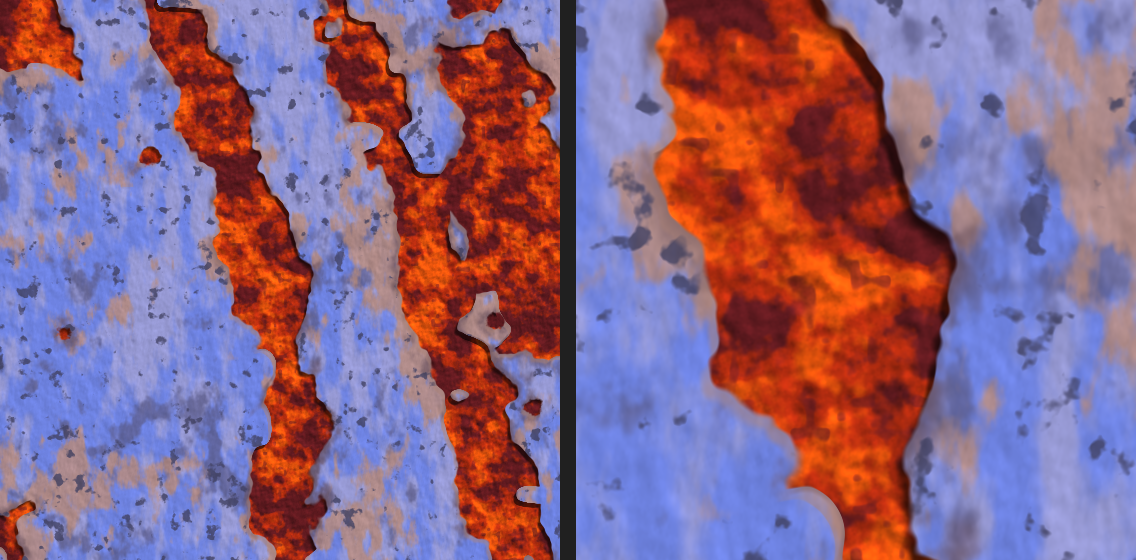
Left, the full canvas; right, a detail of the centre.
Give the GLSL for this texture, as a WebGL 2 fragment shader.

```glsl
#version 300 es
precision highp float;
// Weathered blue paint peeling away in slanted streaks of rust.
uniform vec2 u_resolution;
out vec4 fragColor;

const vec3 BLUE = vec3(0.43, 0.51, 0.88);
const vec3 LAVENDER = vec3(0.59, 0.60, 0.83);
const vec3 SLATE = vec3(0.36, 0.36, 0.54);
const vec3 TAN = vec3(0.71, 0.54, 0.49);
const vec3 UMBER = vec3(0.40, 0.31, 0.36);
const vec3 MAROON = vec3(0.37, 0.10, 0.12);
const vec3 RUST = vec3(0.69, 0.17, 0.06);
const vec3 ORANGE = vec3(0.95, 0.36, 0.05);

const float EDGE_SOFT = 0.0025;
const float EDGE_ROUGH = 0.11;
const float CHIP_GRID = 6.0;
const float CHIP_CHANCE = 0.14;
const vec2 LIP = vec2(0.006, 0.008);

// Streaks: x at the top, slope, bend, half width; then span down from the top.
const int STREAKS = 6;
const vec4 SHAPE[STREAKS] = vec4[](
  vec4(0.30, 0.48, -0.26, 0.066), vec4(0.61, 0.35, -0.03, 0.056),
  vec4(0.83, 0.27, -0.06, 0.085), vec4(0.03, 0.25, 0.0, 0.065),
  vec4(0.01, 0.0, 0.0, 0.045), vec4(0.87, 0.0, 0.0, 0.065));
const vec2 SPAN[STREAKS] = vec2[](
  vec2(-0.2, 1.2), vec2(-0.2, 1.2), vec2(0.06, 0.65),
  vec2(-0.2, 0.12), vec2(0.90, 1.2), vec2(-0.2, 0.02));

float hash(vec2 p) {
  return fract(sin(dot(p, vec2(127.1, 311.7))) * 43758.5453);
}

float noise(vec2 p) {
  vec2 i = floor(p), f = fract(p);
  f = f * f * (3.0 - 2.0 * f);
  return mix(mix(hash(i), hash(i + vec2(1, 0)), f.x),
             mix(hash(i + vec2(0, 1)), hash(i + vec2(1, 1)), f.x), f.y);
}

float fbm(vec2 p) {
  float sum = 0.0, amp = 0.533;
  for (int i = 0; i < 4; i++) {
    sum += amp * noise(p);
    p = mat2(1.6, 1.2, -1.2, 1.6) * p + 17.3;
    amp *= 0.5;
  }
  return sum;
}

// Sparse round chips, one candidate per grid cell.
float chipField(vec2 p) {
  vec2 cell = floor(p * CHIP_GRID);
  float seed = hash(cell + 4.7);
  if (seed > CHIP_CHANCE) return -1.0;
  vec2 centre = (cell + 0.25 + 0.5 * vec2(hash(cell + 9.1), hash(cell + 2.3))) / CHIP_GRID;
  return mix(0.010, 0.022, hash(cell + 6.6)) - length(p - centre);
}

// Positive inside bare rust, negative under paint.
float rustField(vec2 p) {
  float t = 1.0 - p.y;
  float field = -1.0;
  for (int i = 0; i < STREAKS; i++) {
    vec4 s = SHAPE[i];
    float centre = s.x + s.y * t + s.z * t * t;
    float width = s.w * (0.6 + 0.8 * noise(vec2(t * 9.0, float(i) * 7.3)));
    float inside = width - abs(p.x - centre);
    field = max(field, min(inside, min(t - SPAN[i].x, SPAN[i].y - t)));
  }
  field += EDGE_ROUGH * (fbm(p * 13.0) - 0.5);
  field -= 0.07 * smoothstep(0.74, 0.95, noise(p * 17.0 + 5.0));
  return max(field, chipField(p) + 0.03 * (fbm(p * 45.0) - 0.5));
}

vec3 rustColor(vec2 p) {
  float grain = fbm(p * 42.0) + 0.5 * (fbm(p * 12.0 + 31.0) - 0.5);
  float relief = fbm(p * 75.0) - fbm((p + LIP * 0.5) * 75.0);
  vec3 color = mix(MAROON, RUST, smoothstep(0.34, 0.52, grain));
  color = mix(color, ORANGE, 0.85 * smoothstep(0.53, 0.75, grain));
  float fleck = smoothstep(0.72, 0.88, noise(p * 110.0));
  color = mix(color, MAROON * 1.15, 0.55 * fleck);
  return color * (1.0 + 0.9 * relief);
}

vec3 paintColor(vec2 p, float field) {
  // Upright brush marks over broad fading
  float brush = fbm(p * vec2(42.0, 17.0));
  float fade = fbm(p * vec2(7.0, 5.0) + 3.0);
  float dabs = fbm(p * vec2(34.0, 26.0) + 60.0);
  vec3 color = mix(BLUE, LAVENDER, smoothstep(0.40, 0.60, 0.6 * brush + 0.4 * fade));
  color = mix(color, SLATE, 0.75 * smoothstep(0.56, 0.70, 0.6 * dabs + 0.4 * fbm(p * 8.0 + 80.0)));
  // Worn tan patches, denser beside the rust
  float nearRust = smoothstep(-0.075, 0.0, field);
  float wear = 0.65 * fbm(p * vec2(9.0, 7.0) + 20.0) + 0.35 * fbm(p * vec2(55.0, 28.0) + 40.0);
  color = mix(color, TAN, 0.85 * smoothstep(0.55, 0.65, wear + 0.09 * nearRust));
  // Grime and dark specks
  float grime = smoothstep(-0.025, 0.0, field) * smoothstep(0.38, 0.62, dabs);
  color = mix(color, UMBER, 0.75 * grime);
  float speck = smoothstep(0.66, 0.77, fbm(p * 48.0 + 11.0));
  color = mix(color, SLATE * 0.7, 0.8 * speck);
  float relief = fbm(p * vec2(65.0, 45.0)) - fbm((p + LIP * 0.5) * vec2(65.0, 45.0));
  return color * (1.0 + 0.32 * relief);
}

void main() {
  vec2 p = gl_FragCoord.xy / u_resolution;
  float field = rustField(p);
  float lipField = rustField(p + LIP);
  float bare = smoothstep(-EDGE_SOFT, EDGE_SOFT, field);
  // Paint lip: shadow on the upper right rim, worn rim on the lower left
  vec3 rust = rustColor(p) * (1.0 - 0.6 * smoothstep(0.002, -0.008, lipField));
  vec3 paint = paintColor(p, field);
  paint = mix(paint, TAN * 0.95, 0.5 * smoothstep(-0.002, 0.006, lipField));
  fragColor = vec4(mix(paint, rust, bare), 1.0);
}
```
